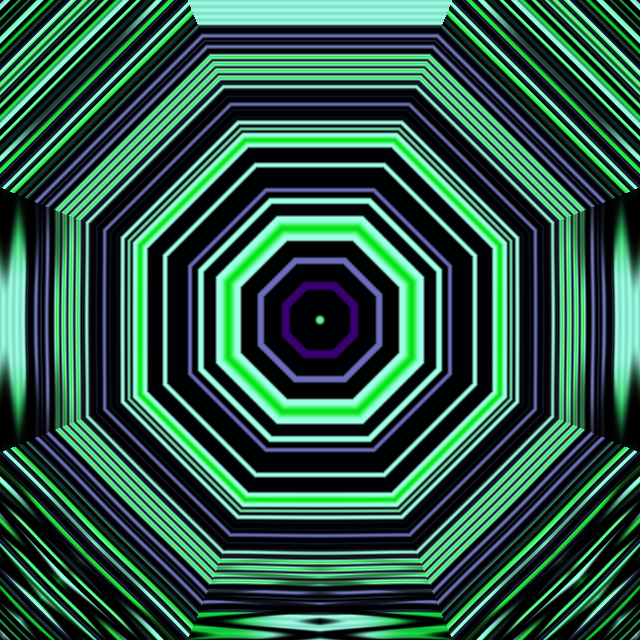
This background is drawn by a Shadertoy shader. Its source:

```glsl
// Tone to colour: violet, slate blue, pale aqua, green
vec3 palette(float tone) {
    vec3 c = mix(vec3(0.22, 0.0, 0.42), vec3(0.42, 0.43, 0.74), smoothstep(0.25, 0.45, tone));
    c = mix(c, vec3(0.61, 1.0, 0.90), smoothstep(0.45, 0.70, tone));
    return mix(c, vec3(0.0, 0.90, 0.06), clamp((tone - 0.72) / 0.28, 0.0, 1.0));
}

// Ring that fades to black at its rim; bright ones shift to green inside
vec3 ringColor(float d, vec3 ring, float soft) {
    float away = abs(d - ring.x);
    float rim = 1.0 - smoothstep(ring.y - soft, ring.y + soft, away);
    float core = 1.0 - smoothstep(0.0, 0.68, away / ring.y);
    return rim * palette(mix(min(ring.z, 0.72), ring.z, core));
}

// Uneven fine stripes from layered sines, with dark green edges
vec3 stripeColor(float d) {
    float wave = 0.55 * sin(d * 262.0) + 0.45 * sin(d * 171.0 + 1.0)
        + 0.35 * sin(d * 71.0 + 2.0);
    float tone = 0.80 + 0.11 * sin(d * 93.0) + 0.08 * sin(d * 217.0 + 2.0);
    float light = smoothstep(-0.25, 0.55, wave);
    return palette(tone) * vec3(light * light, light, pow(light, 1.4));
}

void mainImage(out vec4 fragColor, in vec2 fragCoord) {
    vec2 p = (2.0 * fragCoord - iResolution.xy) / iResolution.y;
    float soft = max(0.005, 1.5 / iResolution.y);

    // Octagon distance and position along its nearest side
    vec2 a = abs(p);
    float straight = max(a.x, a.y);
    float diagonal = (a.x + a.y) * 0.70711;
    bool slanted = diagonal > straight;
    float d = max(straight, diagonal);
    float along = slanted ? abs(a.x - a.y) * 0.70711 : min(a.x, a.y);

    // Each side has its own warp: none at the top, full at the bottom
    float facing = slanted ? 0.70711 : (a.x > a.y ? 0.0 : 1.0);
    float lower = 0.5 - 0.5 * facing * sign(p.y);
    float bend = (slanted ? 0.003 : 0.006) * lower * smoothstep(0.5, 1.1, d);
    float bent = d + bend * (1.0 - cos(along * 11.0));

    // Ring centre, half width and tone
    const vec3 rings[13] = vec3[13](
        vec3(0.107, 0.013, 0.25), vec3(0.185, 0.010, 0.45),
        vec3(0.286, 0.039, 1.00), vec3(0.372, 0.009, 0.72),
        vec3(0.406, 0.006, 0.45), vec3(0.484, 0.007, 0.72),
        vec3(0.562, 0.023, 1.00), vec3(0.597, 0.004, 0.86),
        vec3(0.617, 0.006, 0.72), vec3(0.674, 0.005, 0.47),
        vec3(0.729, 0.005, 0.68), vec3(0.854, 0.005, 0.50),
        vec3(0.888, 0.005, 0.50));
    vec3 color = vec3(0.0, 0.005, 0.012);
    for (int i = 0; i < 13; i++) color = max(color, ringColor(bent, rings[i], soft));

    // Group of narrow green bands
    for (int i = 0; i < 4; i++) {
        vec3 band = vec3(0.757 + 0.022 * float(i), 0.0075, 0.94);
        color = max(color, ringColor(bent, band, soft));
    }

    // Dim slate lines between the outer rings
    float faint = smoothstep(0.3, 1.0, sin(bent * 290.0)) * smoothstep(0.45, 0.9, d);
    color = max(color, faint * vec3(0.13, 0.12, 0.25));

    // Pale border on the straight sides, dense stripes on the slanted ones
    vec3 border = ringColor(bent, vec3(0.963, 0.042, 0.72), soft);
    border *= 0.93 + 0.07 * sin(bent * 300.0);
    float greenShare = min(lower, 0.7) * 1.4 * smoothstep(0.10, 0.30, along);
    border = mix(border, vec3(0.05, 0.85, 0.25) * border.g, greenShare);
    vec3 stripes = stripeColor(bent) * smoothstep(0.91, 0.93, bent);
    float shade = exp(-pow((d - 1.065) / 0.02, 2.0)) * smoothstep(0.35, 0.15, along);
    stripes *= 1.0 - 0.75 * shade;
    color = max(color, slanted ? stripes : border);

    // Light and dark lenses along the warped sides
    float phase = 2.6 * sin((d - 0.963) * 75.0) * lower * lower;
    float lens = smoothstep(-0.95, 0.45, cos(along * 16.0 * lower + phase));
    float onset = slanted ? smoothstep(0.93, 1.08, d) : smoothstep(0.68, 0.95, d);
    color *= mix(1.0, lens, smoothstep(0.05, 0.5, lower) * onset);

    // Centre dot
    float spot = 1.0 - smoothstep(0.006, 0.019, length(p));
    color = max(color, spot * vec3(0.40, 0.96, 0.56));
    fragColor = vec4(color, 1.0);
}
```
